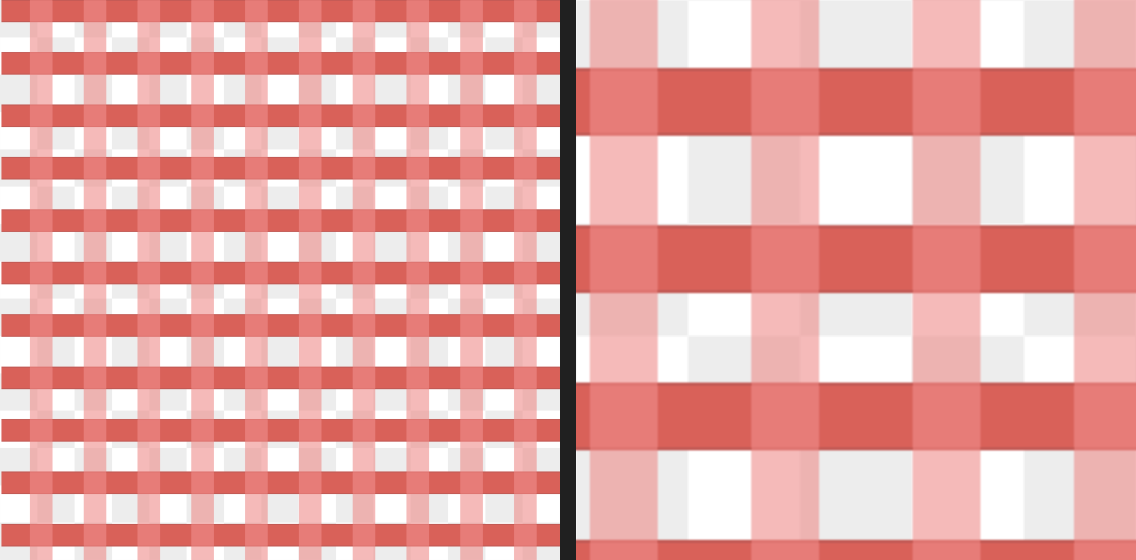
Left, the full canvas; right, a detail of the centre.
This pattern is drawn by a three.js fragment shader. Its source:

```glsl
// Red gingham: translucent pink columns crossing red rows over a pale grey and white checker.
varying vec2 vUv;

const float SOFT = 0.0011; // half width of every smoothed edge

// Signed distance to the nearest stripe; negative inside.
float stripeDistance(float x, float center, float period, float halfWidth) {
  return abs(mod(x - center + 0.5 * period, period) - 0.5 * period) - halfWidth;
}

float coverage(float d) {
  return 1.0 - smoothstep(-SOFT, SOFT, d);
}

// Smoothed square wave alternating between -1 and 1 in each cell.
float alternate(float x, float cells) {
  float t = x * cells;
  float toEdge = abs(fract(t + 0.5) - 0.5) / cells;
  float side = 1.0 - 2.0 * mod(floor(t), 2.0);
  return side * smoothstep(0.0, SOFT, toEdge);
}

void main() {
  // Backing checker, 15 cells each way
  float checker = 0.5 + 0.5 * alternate(vUv.x, 15.0) * alternate(vUv.y, 15.0);
  vec3 color = mix(vec3(1.0), vec3(0.928), checker);

  // Stripe shapes
  float columnDist = stripeDistance(vUv.x, 0.0736, 0.09606, 0.0202);
  float rowDist = stripeDistance(vUv.y, 0.0443, 0.09362, 0.0202);
  float column = coverage(columnDist);
  float row = coverage(rowDist) * smoothstep(0.0026 - SOFT, 0.0026 + SOFT, vUv.x);

  // Pink columns let the checker show through
  vec3 pink = vec3(0.96, 0.73, 0.725) - 0.03 * checker;
  color = mix(color, pink, column);

  // Opaque rows, lighter where columns cross, with a thin darker rim
  vec3 rowColor = mix(vec3(0.85, 0.38, 0.35), vec3(0.905, 0.485, 0.47), column);
  float rim = smoothstep(-0.0028, -0.0012, rowDist);
  rowColor = mix(rowColor, vec3(0.75, 0.35, 0.33), rim * mix(0.85, 0.2, column));
  color = mix(color, rowColor, row);

  gl_FragColor = vec4(color, 1.0);
}
```
